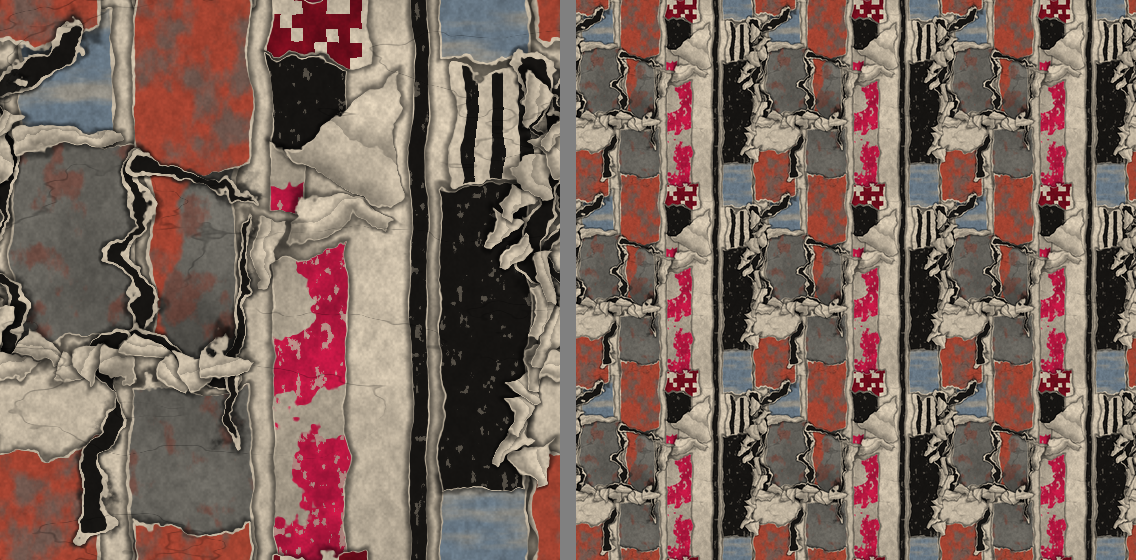
Left: one tile. Right: repeated 3 by 3.
Give the GLSL for this texture, as a WebGL 1 fragment shader.

```glsl
precision highp float;
uniform vec2 u_resolution;

#define EDGE 0.0012
#define SHADOW 0.5
#define SHADOW_REACH 0.014
#define TEAR vec2(0.035, 0.1)
#define GRAIN 0.13
#define FLAKES 24
#define COLUMN_FLAKES 15.0

const vec3 CREAM = vec3(0.74, 0.69, 0.61);
const vec3 GREY = vec3(0.37, 0.36, 0.335);
const vec3 INK = vec3(0.085, 0.078, 0.07);
const vec3 RUST = vec3(0.63, 0.26, 0.19);
const vec3 CRIMSON = vec3(0.72, 0.09, 0.25);
const vec3 WINE = vec3(0.45, 0.05, 0.11);
const vec3 BLUE = vec3(0.40, 0.46, 0.51);

vec2 rough;   // ragged displacement shared by all torn edges
float ragged; // local width of the exposed paper rim

float hash(vec2 p) {
  vec3 q = fract(p.xyx * 0.1031);
  q += dot(q, q.yzx + 33.33);
  return fract((q.x + q.y) * q.z);
}

// Value noise over the unit tile, with a whole number of cells
float noise(vec2 p, vec2 cells) {
  p *= cells;
  vec2 i = floor(p), f = fract(p);
  f *= f * (3.0 - 2.0 * f);
  vec2 a = mod(i, cells), b = mod(i + 1.0, cells);
  return mix(mix(hash(a), hash(vec2(b.x, a.y)), f.x),
             mix(hash(vec2(a.x, b.y)), hash(b), f.x), f.y);
}

float fbm(vec2 p, vec2 cells) {
  float sum = 0.0, amp = 0.5;
  for (int i = 0; i < 5; i++) {
    sum += amp * noise(p, cells);
    cells *= 2.0;
    amp *= 0.5;
  }
  return sum / 0.97;
}

vec2 wrap(vec2 d) { return fract(d + 0.5) - 0.5; }
float fill(float d) { return 1.0 - smoothstep(-EDGE, EDGE, d); }

float box(vec2 q, vec2 h) {
  q = abs(q) - h;
  return length(max(q, 0.0)) + min(max(q.x, q.y), 0.0);
}

float sheet(vec2 p, vec2 centre, vec2 h) {
  return box(wrap(p + rough * TEAR - centre), h);
}

// Glue a layer on: cast shadow, bare torn rim, then pigment
void lay(inout vec3 col, float d, vec3 pigment, float rim) {
  float outer = d - rim * ragged;
  col *= 1.0 - SHADOW * (1.0 - smoothstep(0.0, SHADOW_REACH, outer));
  col = mix(col, CREAM * (0.85 + 0.25 * ragged), fill(outer));
  col = mix(col, pigment, fill(d));
}

// Black gap along a wandering line, with grime around it
void rip(inout vec3 col, vec2 p, vec2 a, vec2 b, float width) {
  vec2 q = wrap(p + rough * 0.13 - a), ab = b - a;
  float d = length(q - ab * clamp(dot(q, ab) / dot(ab, ab), 0.0, 1.0));
  d -= width * (2.2 * noise(p, vec2(17.0)) - 0.1);
  float grime = smoothstep(0.48, 0.62, fbm(p, vec2(38.0)));
  col = mix(col, GREY * 0.6, 0.8 * grime * (1.0 - smoothstep(0.0, 0.025, d)));
  lay(col, d, INK, 0.012);
}

// Curled scrap of paper, lit across its fold
void flake(inout vec3 col, vec2 p, vec2 centre, vec2 h, float angle) {
  float c = cos(angle), s = sin(angle);
  vec2 q = mat2(c, -s, s, c) * wrap(p + rough * 0.09 - centre);
  float taper = 1.0 + 0.45 * clamp(q.y / h.y, -1.0, 1.0);
  float d = box(vec2(q.x / taper, q.y), h);
  float across = q.x / h.x + 0.5 * q.y / h.y;
  float light = 0.72 + 0.33 * smoothstep(-1.0, 0.1, across);
  light -= 0.22 * smoothstep(0.3, 0.34, across) * (1.0 - smoothstep(0.34, 1.0, across));
  lay(col, d, CREAM * light * (0.9 + 0.2 * ragged), 0.004);
}

void main() {
  vec2 p = gl_FragCoord.xy / u_resolution;
  rough = vec2(fbm(p, vec2(11.0)), fbm(p + 0.37, vec2(11.0))) - 0.5;
  ragged = noise(p + 0.19, vec2(23.0));
  float stain = fbm(p + 0.61, vec2(6.0, 4.0));
  float wear = fbm(p + 0.23, vec2(30.0, 22.0));
  float fibre = fbm(p, vec2(90.0, 60.0));

  // Pigments
  vec3 paper = CREAM * (0.8 + 0.38 * stain);
  vec3 slate = mix(GREY * (0.72 + 0.56 * stain), RUST * 0.75, 0.45 * smoothstep(0.55, 0.75, wear));
  vec3 rust = mix(RUST, GREY, 0.75 * smoothstep(0.5, 0.72, 0.6 * wear + 0.4 * stain));
  vec3 ink = mix(INK, CREAM * 0.7, 0.5 * smoothstep(0.68, 0.74, fibre));
  vec3 sky = mix(BLUE, CREAM * 0.85, 0.75 * smoothstep(0.45, 0.75, fbm(p, vec2(6.0, 24.0))));
  float bare = max(smoothstep(0.58, 0.6, fbm(p + 0.4, vec2(9.0))), 0.8 * smoothstep(0.6, 0.66, fibre));
  vec3 crimson = mix(CRIMSON * (0.8 + 0.4 * wear), paper * 0.85, bare);
  float chip = step(0.42, hash(floor(p * vec2(48.0, 40.0) + rough * 0.4)));
  vec3 wine = mix(paper, WINE * (0.7 + 0.6 * wear), chip);
  vec3 bars = mix(paper, ink, smoothstep(0.54, 0.58, fract(p.x * 20.0 + rough.x * 0.6)));

  // Painted sheets
  vec3 col = paper;
  lay(col, sheet(p, vec2(0.12, 0.86), vec2(0.082, 0.1)), sky, 0.01);
  lay(col, sheet(p, vec2(0.135, 0.57), vec2(0.108, 0.18)), slate, 0.008);
  vec3 halfRust = mix(rust, slate, smoothstep(0.0, 0.012, p.x - 0.3 - 0.12 * (p.y - 0.5) - rough.x * 0.08));
  lay(col, sheet(p, vec2(0.348, 0.54), vec2(0.072, 0.18)), halfRust, 0.01);
  lay(col, sheet(p, vec2(0.345, 0.15), vec2(0.105, 0.16)), slate, 0.008);
  lay(col, sheet(p, vec2(0.345, 0.88), vec2(0.1, 0.18)), rust, 0.006);
  lay(col, sheet(p, vec2(0.07, 0.07), vec2(0.11, 0.13)), rust, 0.01);
  lay(col, sheet(p, vec2(0.555, 0.26), vec2(0.062, 0.29)), crimson, 0.004);
  lay(col, sheet(p, vec2(0.57, 0.95), vec2(0.085, 0.06)), wine, 0.004);
  lay(col, sheet(p, vec2(0.55, 0.81), vec2(0.066, 0.07)), ink, 0.003);
  lay(col, sheet(p, vec2(0.51, 0.69), vec2(0.026, 0.045)), crimson, 0.004);
  lay(col, sheet(p, vec2(0.867, 0.025), vec2(0.077, 0.135)), sky, 0.006);
  lay(col, sheet(p, vec2(0.865, 0.4), vec2(0.076, 0.28)), ink, 0.004);
  lay(col, sheet(p, vec2(0.91, 0.78), vec2(0.1, 0.09)), bars, 0.006);
  lay(col, abs(p.x - 0.75 + rough.x * 0.02) - 0.0135, ink, 0.003);

  // Gaps between the sheets
  rip(col, p, vec2(0.26, 0.73), vec2(0.235, 0.38), 0.009);
  rip(col, p, vec2(0.27, 0.73), vec2(0.47, 0.65), 0.009);
  rip(col, p, vec2(0.23, 0.39), vec2(0.44, 0.34), 0.012);
  rip(col, p, vec2(0.2, 0.37), vec2(0.19, 0.05), 0.018);
  rip(col, p, vec2(0.455, 0.62), vec2(0.43, 0.23), 0.008);
  rip(col, p, vec2(0.0, 0.87), vec2(0.13, 0.95), 0.016);
  rip(col, p, vec2(0.005, 0.86), vec2(0.01, 0.4), 0.009);
  rip(col, p, vec2(0.97, 0.88), vec2(0.97, 0.42), 0.016);

  // Loose scraps: down the right side, then along the lower left gap
  for (int i = 0; i < FLAKES; i++) {
    float n = float(i);
    float r = hash(vec2(n, 3.0)), s = hash(vec2(n, 11.0));
    float along = step(COLUMN_FLAKES, n);
    vec2 column = vec2(0.9 + 0.1 * r, 0.17 + 0.047 * n);
    vec2 row = vec2(0.05 * (n - COLUMN_FLAKES) + 0.02, 0.35 + 0.05 * (r - 0.5));
    vec2 size = vec2(0.011 + 0.013 * s, 0.024 + 0.025 * r);
    flake(col, p, mix(column, row, along), size, 1.6 * (s - 0.5) + 1.4 * along);
  }
  flake(col, p, vec2(0.61, 0.61), vec2(0.03, 0.09), 1.5);
  flake(col, p, vec2(0.645, 0.73), vec2(0.075, 0.09), 0.6);
  flake(col, p, vec2(0.485, 0.55), vec2(0.014, 0.07), -0.1);
  flake(col, p, vec2(0.12, 0.76), vec2(0.014, 0.1), 1.65);

  // Creases and paper grain
  float fold = abs(fbm(p + 0.11, vec2(3.0, 8.0)) - 0.5);
  col *= 1.0 - 0.22 * (1.0 - smoothstep(0.0, 0.008, fold)) * smoothstep(0.4, 0.6, stain);
  col *= 1.0 + GRAIN * (fibre - 0.5) * 2.0 + 0.1 * (noise(p, vec2(256.0)) - 0.5);
  gl_FragColor = vec4(clamp(col, 0.0, 1.0), 1.0);
}
```
